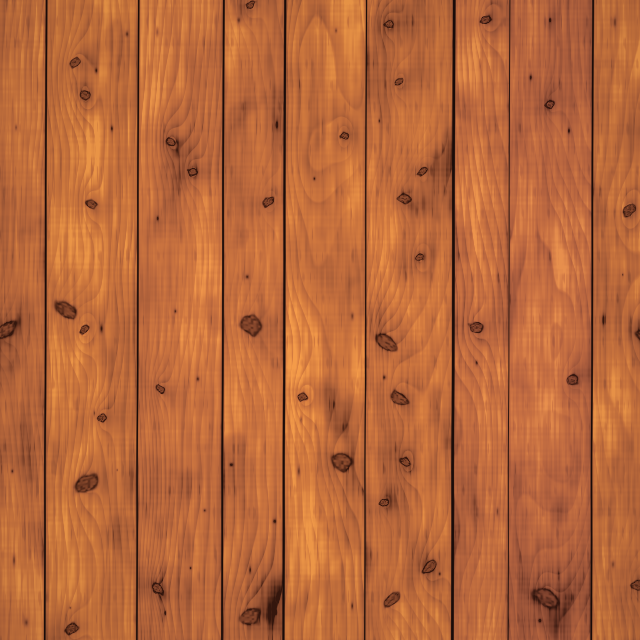
A Shadertoy shader for this texture:

```glsl
// Nine stained pine boards standing side by side, split by dark gaps.
// One tone value per point gathers grain rings, fibres, stains, knots and nicks,
// then a colour ramp from dark brown to honey turns that tone into wood.

const int PLANKS = 9;
const int MAX_KNOTS = 12;
const float EDGE[10] = float[10](-0.06, 0.071, 0.215, 0.348, 0.444, 0.571, 0.708, 0.795, 0.925, 1.06);
const float GAP[10] = float[10](0.0, 0.0010, 0.0009, 0.0011, 0.0014, 0.0006, 0.0018, 0.0003, 0.0010, 0.0);
const int KNOTS[9] = int[9](1, 8, 4, 4, 3, 11, 2, 3, 4);
const float TONE[9] = float[9](-0.06, 0.04, 0.0, -0.03, 0.08, 0.02, -0.04, -0.03, -0.05);
const float PINK[9] = float[9](0.2, 0.0, 0.3, 0.2, 0.0, 0.1, 0.6, 0.9, 0.2);
const vec3 RAMP[6] = vec3[6](
    vec3(0.21, 0.09, 0.05), vec3(0.48, 0.25, 0.15), vec3(0.63, 0.35, 0.21),
    vec3(0.73, 0.41, 0.23), vec3(0.81, 0.47, 0.24), vec3(0.93, 0.59, 0.28));
const vec3 GAP_COLOR = vec3(0.10, 0.045, 0.035);
const float BASE_TONE = 0.80;
const float RING_FREQ = 75.0;
const float SEAM_LEAN = 0.003;
const float NICK_ROWS = 13.0;
const float NICK_CHANCE = 0.4;

float hash(vec2 p) {
    return fract(sin(dot(p, vec2(127.1, 311.7))) * 43758.5);
}

float noise(vec2 p) {
    vec2 i = floor(p), f = fract(p);
    f = f * f * (3.0 - 2.0 * f);
    return mix(mix(hash(i), hash(i + vec2(1, 0)), f.x),
               mix(hash(i + vec2(0, 1)), hash(i + vec2(1, 1)), f.x), f.y);
}

// Each octave is turned so that no lattice shows
float fbm(vec2 p) {
    float sum = 0.0, amp = 0.5;
    for (int i = 0; i < 4; i++) {
        p = mat2(1.6, 1.2, -1.2, 1.6) * p + 17.3;
        sum += amp * noise(p);
        amp *= 0.5;
    }
    return sum / 0.9375;
}

vec3 woodColor(float tone) {
    vec3 color = RAMP[0];
    for (int i = 0; i < 5; i++)
        color = mix(color, RAMP[i + 1], clamp(tone * 5.0 - float(i), 0.0, 1.0));
    return color;
}

void mainImage(out vec4 fragColor, in vec2 fragCoord) {
    vec2 uv = fragCoord / iResolution.xy;
    float pixel = 1.0 / min(iResolution.x, iResolution.y);
    vec2 p = vec2(uv.x - SEAM_LEAN * (uv.y - 0.5), uv.y);
    p.x += 0.0012 * (noise(vec2(3.0, p.y * 7.0)) - 0.5);

    // Board under this point and distance to the nearest gap
    int plank = 0;
    float gap = 1.0;
    for (int i = 1; i < PLANKS; i++) {
        plank += int(step(EDGE[i], p.x));
        gap = min(gap, abs(p.x - EDGE[i]) - GAP[i]);
    }
    float id = float(plank);
    float left = EDGE[plank], width = EDGE[plank + 1] - left;
    vec2 w = p + vec2(id * 7.3, id * 3.7);

    // Knots lift the ring field, darken their surroundings and form a core
    float rings = p.x * RING_FREQ + 11.0 * noise(w * vec2(9.0, 1.6)) + 0.9 * noise(w * vec2(35.0, 11.0));
    float core = 0.0, rim = 0.0, halo = 0.0, coreTone = 0.0;
    for (int i = 0; i < MAX_KNOTS; i++) {
        if (i >= KNOTS[plank]) break;
        vec2 key = vec2(float(i) + 1.7, id * 5.0 + 2.3);
        vec2 center = vec2(left + width * mix(0.15, 0.85, hash(key)),
                           (float(i) + hash(key + 11.0)) / float(KNOTS[plank]));
        float radius = mix(0.006, 0.018, pow(hash(key + 23.0), 2.0));
        vec2 d = p - center;
        d.y += d.x * (hash(key + 31.0) - 0.5);
        float q = length(d * vec2(0.9, 1.1)) / radius;
        q *= 0.75 + 0.5 * noise(d / radius * 1.3 + key);
        rings += 4.0 * exp(-length(d * vec2(1.0, 0.5)) / (radius * 2.4));
        float inside = 1.0 - smoothstep(0.75, 1.0 + pixel / radius, q);
        float grit = noise(d / radius * vec2(4.0, 5.0) + key);
        core = max(core, inside);
        coreTone = max(coreTone, inside * (0.08 + 0.24 * grit));
        float crescent = 0.5 + 0.5 * noise(d / radius * 0.8 + key + 3.0);
        rim = max(rim, crescent * exp(-pow((q - 0.95) / 0.2, 2.0)));
        halo = max(halo, exp(-length(d * vec2(0.7, 1.0)) / (radius * 2.2 + 0.006)));
    }

    // Growth rings: each fades in slowly and ends in a crisp late-wood line
    float phase = fract(rings);
    float soft = max(fwidth(rings), 0.12);
    float late = phase * phase * (1.0 - smoothstep(1.0 - min(soft, 0.9), 1.0, phase));
    late *= 1.0 - smoothstep(0.35, 0.7, fwidth(rings));
    float tone = BASE_TONE + TONE[plank];
    tone -= late * mix(0.08, 0.40, noise(w * vec2(12.0, 4.0)));

    // Fibres, dark pores and faint saw marks
    tone += 0.20 * (noise(w * vec2(400.0, 22.0)) - 0.5);
    tone += 0.18 * (noise(w * vec2(190.0, 8.0)) - 0.5);
    tone += 0.14 * (noise(w * vec2(70.0, 4.0)) - 0.5);
    tone += 0.06 * (noise(w * vec2(14.0, 230.0)) - 0.5);
    tone -= 0.16 * smoothstep(0.78, 0.95, noise(w * vec2(330.0, 30.0) + 7.0));

    // Blotchy stain, strongest around the knots
    float stain = 0.75 * (fbm(w * vec2(5.0, 2.5)) - 0.5);
    stain -= 0.22 * smoothstep(0.55, 0.8, fbm(w * vec2(8.0, 5.0) + 40.0));
    stain -= halo * (0.08 + 0.55 * fbm(w * vec2(22.0, 12.0)));
    tone += max(stain, -0.5);

    // Small upright nicks, one chance per cell of board
    vec2 cell = vec2(id, floor(p.y * NICK_ROWS));
    vec2 nick = vec2(left + width * mix(0.1, 0.9, hash(cell + 5.0)),
                     (cell.y + mix(0.3, 0.7, hash(cell + 9.0))) / NICK_ROWS);
    float size = mix(0.0012, 0.003, hash(cell + 15.0));
    float slit = length((p - nick) * vec2(1.0, mix(0.25, 0.9, hash(cell + 19.0)))) / size;
    tone -= step(hash(cell + 27.0), NICK_CHANCE) * (0.5 * exp(-slit * slit) + 0.12 * exp(-slit * 0.6));

    tone = mix(tone, coreTone, core) - 0.25 * rim;

    // Edge shading, board tint, gaps and darker corners
    tone -= 0.20 * exp(-max(gap, 0.0) / 0.003);
    vec3 color = woodColor(tone);
    color *= mix(vec3(1.0), vec3(0.98, 0.95, 1.1), PINK[plank]);
    color = mix(GAP_COLOR, color, smoothstep(-0.5 * pixel, pixel, gap));
    vec2 fromCenter = uv - 0.5;
    color *= 1.03 - 0.25 * dot(fromCenter, fromCenter);
    fragColor = vec4(color, 1.0);
}
```
